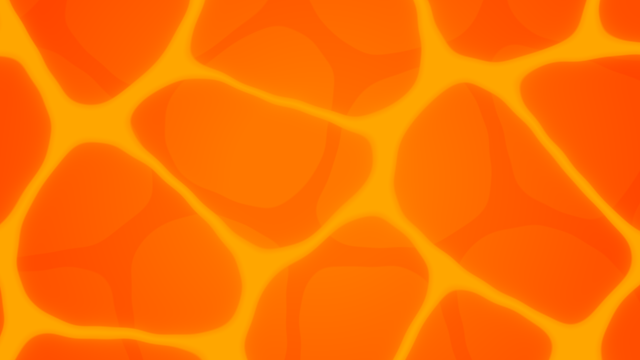
A Shadertoy shader for this texture:

```glsl
// Glowing lava crust: a bright network of molten veins with swollen junctions
// over a darker, deeper network, on an orange to red radial gradient.
// Both networks are cellular noise borders, rounded by an exponential minimum.

const vec3 HOT_CENTER = vec3(1.0, 0.465, 0.0);
const vec3 RED_RIM    = vec3(1.0, 0.305, 0.0);
const vec3 VEIN_EDGE  = vec3(1.0, 0.59, 0.0);
const vec3 VEIN_CORE  = vec3(1.0, 0.65, 0.0);

vec2 hash2(vec2 cell, float seed) {
    vec2 q = vec2(dot(cell, vec2(127.1, 311.7)), dot(cell, vec2(269.5, 183.3)));
    return fract(sin(q + seed) * 43758.5);
}

// Offset from p to the random site of a grid cell
vec2 siteOffset(vec2 cell, vec2 p, float seed) {
    return cell + 0.5 + 0.8 * (hash2(cell, seed) - 0.5) - p;
}

// Layered sines that make the borders look hand drawn
vec2 wobble(vec2 p) {
    vec2 broad = sin(p.yx * vec2(9.0, 8.0) + vec2(0.7, 2.1));
    vec2 mid   = sin(p.yx * vec2(23.0, 27.0) + p * 8.0 + vec2(1.3, 4.0));
    vec2 fine  = sin(p.yx * vec2(61.0, 55.0) - p * 19.0);
    return 0.014 * broad + 0.0045 * mid + 0.0013 * fine;
}

// Distance to the cell borders; low rounding sharpness swells the junctions
float borderDistance(vec2 p, float size, float sharpness, float seed) {
    p /= size;
    vec2 home = floor(p);
    vec2 nearCell = home;
    vec2 nearSite = vec2(8.0);
    for (int y = -2; y <= 2; y++) {
        for (int x = -2; x <= 2; x++) {
            vec2 cell = home + vec2(x, y);
            vec2 site = siteOffset(cell, p, seed);
            if (dot(site, site) < dot(nearSite, nearSite)) {
                nearSite = site;
                nearCell = cell;
            }
        }
    }
    float total = 0.0;
    for (int y = -2; y <= 2; y++) {
        for (int x = -2; x <= 2; x++) {
            if (x == 0 && y == 0) continue;
            vec2 site = siteOffset(nearCell + vec2(x, y), p, seed);
            float d = dot(0.5 * (nearSite + site), normalize(site - nearSite));
            total += exp(-sharpness * d);
        }
    }
    return -log(total) / sharpness * size;
}

// Signed distance to a vein whose half width drifts along its course
float veinDistance(vec2 p, float size, float halfWidth, float seed) {
    float drift = 1.0 + 0.25 * sin(p.x * 7.0 + seed) * sin(p.y * 9.0 - seed);
    return borderDistance(p + wobble(p + seed), size, 12.0, seed) - halfWidth * drift;
}

float softFill(float d, float blur) {
    return 1.0 - smoothstep(-blur, blur, d);
}

void mainImage(out vec4 fragColor, in vec2 fragCoord) {
    vec2 p = (fragCoord - 0.5 * iResolution.xy) / iResolution.y;
    float pixel = 1.0 / iResolution.y;

    // Radial heat gradient
    float heat = clamp((length(p) - 0.25) / 0.65, 0.0, 1.0);
    vec3 color = mix(HOT_CENTER, RED_RIM, heat);

    // Deep, darker network without glow
    float deep = veinDistance(p + vec2(5.3, 2.7), 0.52, 0.018, 4.0);
    color.g -= mix(0.05, 0.032, heat) * softFill(deep, pixel);

    // Bright network with a soft halo
    float vein = veinDistance(p + vec2(1.25, 3.2), 0.49, 0.013, 1.0);
    float halo = 0.45 * exp(-max(vein, 0.0) / 0.016);
    color = mix(color, VEIN_EDGE, halo);
    vec3 molten = mix(VEIN_EDGE, VEIN_CORE, smoothstep(0.0, 0.016, -vein));
    color = mix(color, molten, softFill(vein, max(pixel, 0.003)));

    fragColor = vec4(color, 1.0);
}
```
